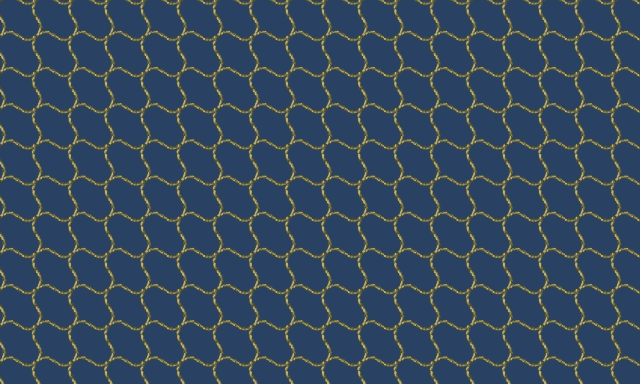
Write a Shadertoy shader that draws this pattern.

```glsl
// Navy ground covered by a square lattice of wavy gold threads.
// Two families of sine curves cross at the cell corners; each thread is a dim
// halo below a frayed core that periodic value noise breaks into flecks.

const float TAU = 6.2831853;
const float REPEATS_ACROSS = 17.69;         // cells over the canvas width
const vec2  LATTICE_SHIFT = vec2(0.015, 0.01); // in cells, from the top left corner
const float WAVE_HEIGHT = 0.104;            // all lengths below are in cells
const float CORE_HALF_WIDTH = 0.037;
const float HALO_HALF_WIDTH = 0.068;
const float FRAY = 0.030;
const float EDGE_SOFTNESS = 0.022;
const float GRAINS = 24.0;                  // flecks along one cell side

const vec3 NAVY = vec3(0.160, 0.260, 0.390);
const vec3 HALO = vec3(0.205, 0.262, 0.290);
const vec3 DARK_GOLD = vec3(0.280, 0.285, 0.205);
const vec3 GOLD = vec3(0.490, 0.475, 0.310);
const vec3 PALE_GOLD = vec3(0.720, 0.690, 0.490);

float hash(vec2 p) {
    vec3 q = fract(p.xyx * vec3(0.1031, 0.1030, 0.0973));
    q += dot(q, q.yzx + 33.33);
    return fract((q.x + q.y) * q.z);
}

// Value noise that repeats every `period` units
float tiledNoise(vec2 p, float period) {
    vec2 i = floor(p), f = fract(p);
    f = f * f * (3.0 - 2.0 * f);
    vec2 a = mod(i, period), b = mod(i + 1.0, period);
    return mix(mix(hash(a), hash(vec2(b.x, a.y)), f.x),
               mix(hash(vec2(a.x, b.y)), hash(b), f.x), f.y);
}

// Distance to the nearest of the parallel sine curves running along `along`
float waveDistance(float along, float across) {
    float offset = across - WAVE_HEIGHT * sin(TAU * along);
    float slope = WAVE_HEIGHT * TAU * cos(TAU * along);
    return abs(offset - round(offset)) / sqrt(1.0 + slope * slope);
}

void mainImage(out vec4 fragColor, in vec2 fragCoord) {
    // Cell coordinates measured from the top left corner
    float cellsPerPixel = REPEATS_ACROSS / iResolution.x;
    vec2 p = (fragCoord - vec2(0.0, iResolution.y)) * cellsPerPixel - LATTICE_SHIFT;

    // Thread shape: frayed core over a soft halo
    float d = min(waveDistance(p.x, p.y), waveDistance(p.y, p.x));
    float fray = FRAY * (tiledNoise(p * GRAINS + 7.3, GRAINS) - 0.5);
    float soft = max(0.6 * cellsPerPixel, EDGE_SOFTNESS);
    float halo = smoothstep(-soft, soft, HALO_HALF_WIDTH + 0.5 * fray - d);
    float core = smoothstep(-soft, soft, CORE_HALF_WIDTH + fray - d);

    // Flecks, brighter towards the middle of the thread
    float fleck = tiledNoise(p * GRAINS, GRAINS);
    float light = fleck + 0.28 * (1.0 - d / CORE_HALF_WIDTH);
    vec3 gold = mix(DARK_GOLD, GOLD, smoothstep(0.20, 0.58, light));
    gold = mix(gold, PALE_GOLD, smoothstep(0.60, 0.92, light));

    vec3 color = mix(NAVY, HALO, halo);
    fragColor = vec4(mix(color, gold, core), 1.0);
}
```
